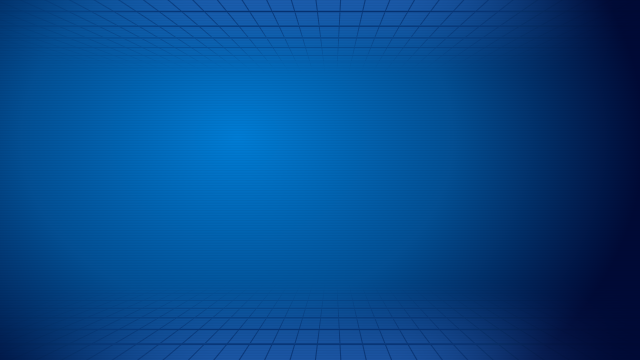
Write a Shadertoy shader that draws this background.

```glsl
#define GLOW_CENTER vec2(-0.23, 0.618)
#define GLOW_STRETCH vec2(1.0, 1.25)
#define CORE_COLOR vec3(0.0, 0.48, 0.82)
#define MID_COLOR vec3(0.01, 0.305, 0.57)
#define EDGE_COLOR vec3(0.0, 0.04, 0.21)
#define PLANE_COLOR vec3(0.13, 0.36, 0.68)
#define LINE_COLOR vec3(0.0, 0.15, 0.38)
#define VANISH_X 0.037
#define COLUMN_STEP 0.175
#define ROW_STEP 0.357
#define LINE_WIDTH 0.0042
#define SCANLINES 144.0

const float TAU = 6.2831853;

// Distance to the nearest whole number
float nearestLine(float t) {
    return abs(fract(t + 0.5) - 0.5);
}

// Coverage of a line of the given width, softened over one pixel
float stroke(float dist, float width, float pixel) {
    return clamp((0.5 * width - dist) / pixel + 0.5, 0.0, 1.0);
}

// Perspective grid; depth is the height difference to the horizon
float perspectiveGrid(float x, float depth, float pixel) {
    float d = max(depth, 0.02);
    float column = x / (COLUMN_STEP * d) - 0.295;
    float row = (1.0 / d - 2.786) / ROW_STEP;
    float columnDist = nearestLine(column) * COLUMN_STEP * d / length(vec2(1.0, x / d));
    float rowDist = nearestLine(row) * ROW_STEP * d * d;
    float width = LINE_WIDTH * d / 0.4;
    return max(0.75 * stroke(columnDist, 0.75 * width, pixel),
               stroke(rowDist, width, pixel));
}

// Tints a floor or ceiling and draws its grid
vec3 addPlane(vec3 color, vec2 p, float depth, float pixel) {
    float nearness = smoothstep(0.17, 0.41, depth);
    float side = 1.0 - smoothstep(0.2, 0.9, abs(p.x + 0.03));
    color = mix(color, PLANE_COLOR, 0.78 * nearness * side);
    float grid = perspectiveGrid(p.x - VANISH_X, depth, pixel);
    float fade = smoothstep(0.17, 0.36, depth) * (0.2 + 0.8 * side);
    return mix(color, min(LINE_COLOR, color * 0.75), 0.8 * grid * fade);
}

void mainImage(out vec4 fragColor, in vec2 fragCoord) {
    float pixel = 1.0 / iResolution.y;
    vec2 p = vec2(fragCoord.x - 0.5 * iResolution.x, fragCoord.y) * pixel;

    // Off-centre glow falling into navy
    float radius = length((p - GLOW_CENTER) * GLOW_STRETCH);
    vec3 color = mix(CORE_COLOR, MID_COLOR, clamp(radius / 0.6, 0.0, 1.0));
    color = mix(color, EDGE_COLOR, clamp((radius - 0.6) / 0.53, 0.0, 1.0));

    // Floor and ceiling
    color = addPlane(color, p, 0.403 - p.y, pixel);
    color = addPlane(color, p, p.y - 0.609, pixel);

    // Fine horizontal scanlines
    color *= 1.0 + 0.025 * sin(TAU * SCANLINES * p.y);

    fragColor = vec4(color, 1.0);
}
```
